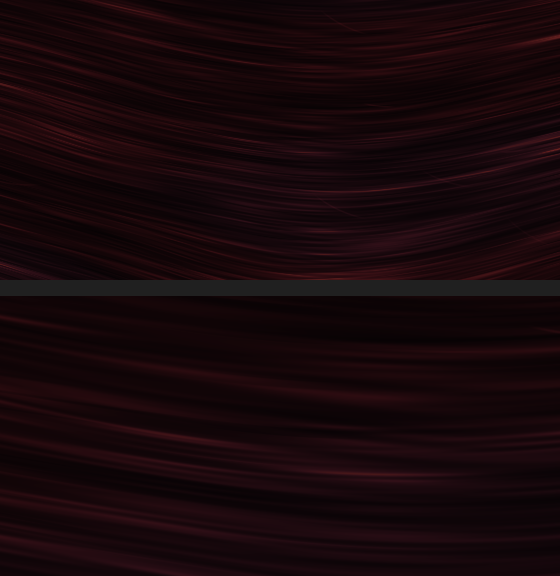
Top, the full canvas; bottom, a detail of the centre.
Reproduce this texture procedurally as a Shadertoy shader.

```glsl
const vec3 BURGUNDY = vec3(1.0, 0.24, 0.30);   // colour ratios per unit of light
const vec3 PLUM = vec3(0.90, 0.28, 0.42);
const vec3 COPPER = vec3(1.02, 0.32, 0.31);
const vec3 SHADOW = vec3(0.0, 0.002, 0.006);
const float AMBIENT_LIGHT = 0.021;
const float MEDIAN_LIGHT = 0.070;
const float SAG_CENTRE = 1.20;                 // lowest point of the strands
const float SAG_SLOPE = 0.36;
const float SAG_ROUNDNESS = 0.6;
const float WAVINESS = 0.035;
const float STRAY = 0.028;                     // how far single hairs drift
const int FLYAWAYS = 9;
const float FLYAWAY_WIDTH = 0.0016;
const float FLYAWAY_LIGHT = 0.07;

float hash(vec2 p) {
    return fract(sin(dot(p, vec2(127.1, 311.7))) * 43758.5453);
}

float noise(vec2 p) {
    vec2 cell = floor(p);
    vec2 f = fract(p);
    f = f * f * (3.0 - 2.0 * f);
    return mix(mix(hash(cell), hash(cell + vec2(1, 0)), f.x),
               mix(hash(cell + vec2(0, 1)), hash(cell + vec2(1, 1)), f.x), f.y);
}

// Height across the hair: constant along each hanging strand
float strandHeight(vec2 p) {
    float d = p.x - SAG_CENTRE;
    float sag = sqrt(d * d + SAG_ROUNDNESS * SAG_ROUNDNESS) - SAG_ROUNDNESS;
    float wave = noise(vec2(p.x * 1.5, p.y * 3.0) + 31.0) - 0.5;
    return p.y - SAG_SLOPE * sag * (1.1 - 0.3 * p.y) + WAVINESS * wave;
}

// Each layer of hairs drifts its own way, so that layers cross
vec2 drift(vec2 s, float seed) {
    return s + vec2(0.0, STRAY * (noise(s * vec2(2.2, 6.0) + seed) - 0.5));
}

// Streaks stretched along x, faded out when finer than the pixels
float streaks(vec2 s, vec2 freq, float seed) {
    float visible = smoothstep(0.6, 1.2, iResolution.y / freq.y);
    return visible * (noise(s * freq + seed) - 0.5);
}

// Loose hairs: short, slightly bowed segments
float flyaways(vec2 p, float aspect) {
    float light = 0.0;
    float pixel = 1.0 / iResolution.y;
    for (int i = 0; i < FLYAWAYS; i++) {
        float id = float(i) + 1.0;
        vec2 centre = vec2(hash(vec2(id, 1.7)) * aspect, hash(vec2(id, 5.3)));
        float angle = (hash(vec2(id, 8.1)) - 0.5) * 1.3;
        float halfLength = mix(0.04, 0.12, hash(vec2(id, 3.9)));
        vec2 q = p - centre;
        q = vec2(q.x * cos(angle) + q.y * sin(angle),
                 q.y * cos(angle) - q.x * sin(angle));
        float across = abs(q.y - 1.2 * q.x * q.x);
        float line = 1.0 - smoothstep(0.0, FLYAWAY_WIDTH + pixel, across);
        float taper = 1.0 - smoothstep(0.4, 1.0, abs(q.x) / halfLength);
        light += line * taper * mix(0.4, 1.0, hash(vec2(id, 6.6)));
    }
    return light * FLYAWAY_LIGHT;
}

void mainImage(out vec4 fragColor, in vec2 fragCoord) {
    vec2 p = fragCoord / iResolution.y;
    vec2 s = vec2(p.x, strandHeight(p));
    vec2 under = drift(s, 57.0);
    vec2 middle = drift(s, 91.0);
    vec2 over = drift(s, 133.0);

    // Locks, strands and single hairs
    float tone = 1.10 * streaks(s, vec2(1.0, 6.5), 19.0)
               + 0.75 * streaks(under, vec2(1.4, 13.0), 41.0)
               + 0.70 * streaks(under, vec2(2.0, 29.0), 23.0)
               + 0.75 * streaks(middle, vec2(2.6, 62.0), 37.0)
               + 0.95 * streaks(under, vec2(3.6, 115.0), 53.0)
               + 1.25 * streaks(over, vec2(4.5, 185.0), 67.0);
    float light = AMBIENT_LIGHT + MEDIAN_LIGHT * exp(tone);

    // Sparse shining hairs on the lit locks, thin gaps between others
    float shine = smoothstep(0.76, 0.97, noise(over * vec2(3.5, 150.0) + 71.0));
    float gap = smoothstep(0.72, 0.97, noise(middle * vec2(3.0, 130.0) + 17.0));
    light *= 1.0 + 0.45 * shine * smoothstep(0.06, 0.16, light) - 0.35 * gap;
    light += flyaways(p, iResolution.x / iResolution.y);

    // Plum in the dim locks, copper on the brightest hairs
    float plum = smoothstep(0.45, 0.8, noise(s * vec2(0.8, 5.0) + 83.0));
    vec3 dye = mix(BURGUNDY, PLUM, plum);
    dye = mix(dye, COPPER, smoothstep(0.18, 0.32, light));
    fragColor = vec4(dye * light + SHADOW, 1.0);
}
```
